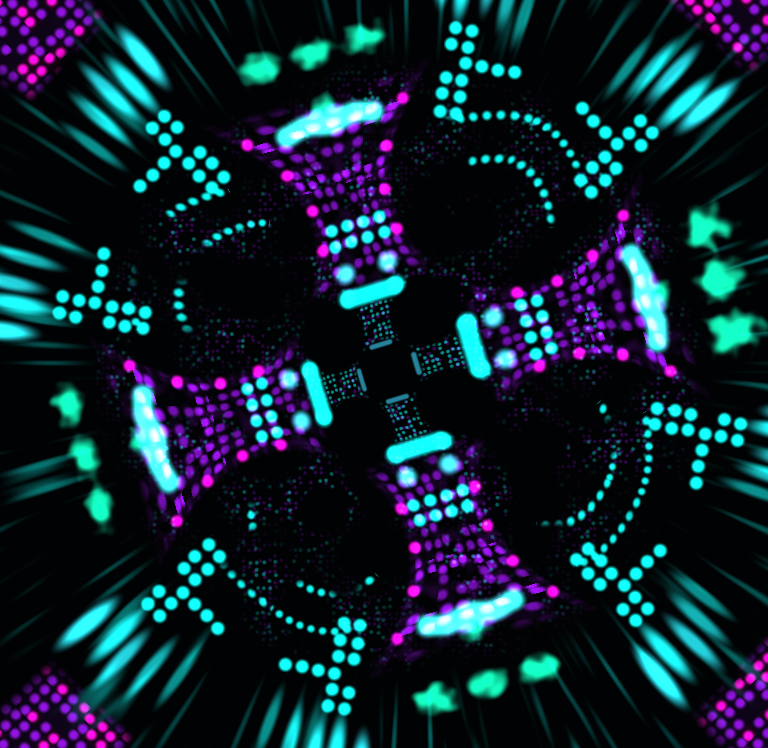
Give the GLSL for this background, as a Shadertoy shader.

```glsl
// Four-armed neon mandala on black: violet bead lattices, cyan bars and radial petals.
// The plane is folded into one quarter turn, so each part is placed once along an arm
// (v across, u outward) and repeated around the centre by symmetry.

const float QUARTER = 1.5707963;
const vec3 INK = vec3(.004, .008, .012);
const vec3 CYAN = vec3(.05, 1., .96);
const vec3 JADE = vec3(.08, 1.05, .78);
const vec3 VIOLET = vec3(.52, .06, .80);
const vec3 PINK = vec3(1., .04, .85);

vec2 hash2(vec2 p) {
    vec3 h = fract(p.xyx * vec3(.1031, .1030, .0973));
    h += dot(h, h.yzx + 33.33);
    return fract((h.xx + h.yz) * h.zy);
}

float corner(vec2 id, vec2 f) { return dot(hash2(id) * 2. - 1., f); }

float gradientNoise(vec2 p) {
    vec2 i = floor(p), f = fract(p), w = f * f * (3. - 2. * f), e = vec2(0, 1);
    return mix(mix(corner(i, f), corner(i + e.yx, f - e.yx), w.x),
               mix(corner(i + e, f - e), corner(i + 1., f - 1.), w.x), w.y);
}

// Soft disc from a distance
float spot(float d, float radius) { return 1. - smoothstep(.3 * radius, radius, d); }

// Soft window between two limits
float band(float x, float lo, float hi, float soft) {
    return smoothstep(lo - soft, lo + soft, x) * (1. - smoothstep(hi - soft, hi + soft, x));
}

// Grid of beads; radius and jitter are fractions of the cell
float beads(vec2 p, float cell, float radius, float jitter, float keep) {
    vec2 id = floor(p / cell), f = fract(p / cell) - .5;
    vec2 shift = (hash2(id + 50.) - .5) * jitter;
    return step(hash2(id + 91.).x, keep) * spot(length(f - shift), radius);
}

// Distance to a straight bar lying across the arm
float bar(vec2 q, float u, float halfWidth) {
    return length(vec2(max(abs(q.x) - halfWidth, 0.), q.y - u));
}

// Dots strung along a circular arc
float chain(vec2 p, float radius, float count, float reach) {
    float a = atan(p.x, p.y);
    float along = (fract(a * count) - .5) / count * radius;
    return spot(length(vec2(along, length(p) - radius)), .016) * step(abs(a), reach);
}

float armWidth(float u) { return .10 + 1.7 * (u - .42) * (u - .42); }

// Violet lattice, bars and bead rows of one arm
vec3 arm(vec2 q, float grain, float stretch) {
    float w = armWidth(q.y), x = q.x / w, side = abs(q.x);
    float body = band(q.y, .25, .74, .03) * (1. - smoothstep(.9, 1.1, abs(x)));
    float rows = spot(abs(q.y - .535), .03) + spot(abs(q.y - .665), .03);
    float lattice = beads(vec2(x * .14, q.y), .035, .55, .4, .62 + .3 * rows);
    vec3 c = VIOLET * body * (lattice * (.8 + .4 * rows) + max(.05 + .35 * grain, 0.));

    float rim = spot(abs(side - w), .022) * band(q.y, .25, .76, .02);
    c += VIOLET * rim * (.06 + beads(vec2(0., q.y), .03, .6, 0., .8));
    for (int i = 0; i < 4; i++) {
        float u = .36 + .11 * float(i);
        c += PINK * 1.2 * spot(length(vec2(side - armWidth(u) * .97, q.y - u)), .022);
    }

    c += vec3(.15, .5, .6) * spot(bar(q, .076, .025), .010);
    c += CYAN * 1.4 * spot(bar(q, .215, .06), .032);
    c += CYAN * spot(length(vec2(side - .068, q.y - .219)), .032);
    c += vec3(.3, 1., 1.1) * spot(length(vec2(side - .058, q.y - .283)), .036);
    float rowMask = step(side, .09) * step(.3375, q.y) * step(q.y, .4275);
    c += CYAN * 1.5 * beads(q + vec2(0, .0225), .045, .5, .08, .95) * rowMask;

    float wave = .006 * sin(q.x * 48. + 1.);
    float crest = spot(bar(q + vec2(-.01, wave), .685, .12), .040);
    c += (CYAN + vec3(.2, .1, .1)) * 1.2 * crest;
    c += JADE * spot(length(q - vec2(.01, .712)) + .03 * grain, .05);
    for (int i = -1; i <= 1; i++) {
        vec2 d = q - vec2(.02 + .145 * float(i), .875);
        c += JADE * spot(length(d * vec2(.65, stretch)) + .03 * grain, .046);
    }
    return c;
}

// Bead columns and petals on both sides of the diagonals
vec3 fans(float a, float r, float variety) {
    vec2 p = r * vec2(sin(a - .48), cos(a - .48));
    float column = step(abs(p.x), .045) * step(.675, p.y) * step(p.y, .945);
    float row = step(0., p.x) * step(p.x, .18) * step(.81, p.y) * step(p.y, .855);
    vec3 c = CYAN * 1.5 * beads(p, .045, .52, .12, .92) * max(column, row);

    for (int i = 0; i < 5; i++) {
        float n = float(i), h = hash2(vec2(n, 4)).x;
        float centre = .40 + .06 * n + .02 * variety * (h - .5);
        vec2 d = vec2((a - centre) * r / (.034 - .003 * n), (r - 1. - .1 * h) / .13);
        c += mix(CYAN, vec3(.4, .75, 1.), h * .4) * spot(length(d), 1.) * (1.2 - .16 * n);
    }
    float rays = gradientNoise(vec2(a * 40., r * 3.5 + variety));
    c += CYAN * .45 * smoothstep(.08, .5, rays) * band(r, .9, 1.25, .1);

    float lattice = beads(p, .036, .55, .35, .85);
    float tint = step(.8, hash2(floor(p / .036)).y);
    float patchMask = smoothstep(1.2, 1.25, r) * band(a, .42, .64, .03);
    return c + mix(VIOLET, PINK, tint) * (lattice + .1) * patchMask;
}

void mainImage(out vec4 fragColor, in vec2 fragCoord) {
    // The centre drifts slightly with radius
    vec2 p = (2. * fragCoord - iResolution.xy) / iResolution.y - vec2(.010, .005);
    p -= vec2(.033, .010) * (1. - exp(-18. * dot(p, p)));

    // Fold into one quarter, then mirror for the diagonal parts
    float r = length(p), turn = atan(p.x, p.y) + .295;
    float a = turn - QUARTER * floor(turn / QUARTER + .5);
    vec2 q = r * vec2(sin(a), cos(a)), m = vec2(abs(q.x), q.y);
    vec2 diagonal = vec2(m.x - m.y, m.x + m.y) * .70711;
    float grain = gradientNoise(p * 28.);

    // Fine dust, cut by round voids
    float voids = smoothstep(.066, .074, r)
        * smoothstep(.085, .10, length(diagonal - vec2(0, .18)))
        * smoothstep(.06, .075, length(diagonal - vec2(0, .43)));
    float net = band(r, .09, .19, .008) * (1. - smoothstep(.045, .065, m.x));
    float haze = band(r, .2, .78, .06) * smoothstep(-.2, .4, gradientNoise(p * 7.));
    vec3 dust = CYAN * beads(q, .0135, .5, .3, .7) * net * .55;
    dust += CYAN * beads(p, .017, .45, .4, .25) * haze * .4;
    dust += VIOLET * beads(p + 3., .014, .5, .4, .4) * (haze * .35 + net * .4);

    // Broken, wavering arcs of beads around the diagonals
    float broken = smoothstep(-.12, .0, gradientNoise(p * 5. + 8.));
    vec2 ring = diagonal - vec2(0, .43) + .02 * vec2(sin(p.y * 9.), sin(p.x * 11.));
    float arcs = chain(ring, .20, 6., 1.2) + chain(ring, .31, 9., .8);

    float stretch = mix(1., .45, smoothstep(.7, .9, p.x));
    vec3 color = INK + dust * voids + CYAN * arcs * broken;
    color += arm(q, grain, stretch) + fans(abs(a), r, sin(turn) * 2.);
    fragColor = vec4(clamp(color, 0., 1.), 1.);
}
```
